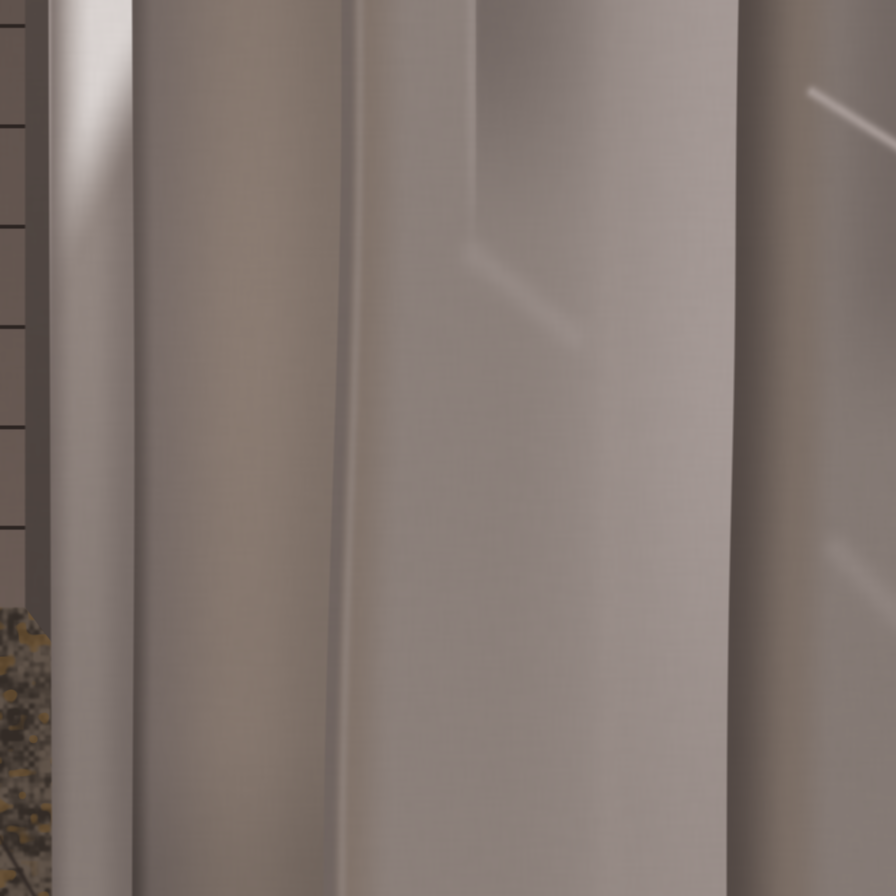
Give the GLSL for this texture, as a three.js fragment shader.

```glsl
// Tall hanging fabric panels with soft vertical folds beside a boarded wall and a speckled floor.
// Each panel is a horizontal gradient between slowly bending creases; diagonal glints,
// shadows and a faint weave are layered over them.
varying vec2 vUv;

const float EDGE = 0.002;
const float FRAME_X = 0.028;
const float CURTAIN_X = 0.054;
const float FLOOR_Y = 0.322;
const float BOARD_HEIGHT = 0.1120;
const float BOARD_TOP = 0.971;
const float GRAIN = 0.010;

const vec3 BOARD = vec3(0.40, 0.345, 0.32);
const vec3 FRAME = vec3(0.285, 0.25, 0.235);
const vec3 GAP = vec3(0.17, 0.14, 0.13);
const vec3 FLOOR_DARK = vec3(0.20, 0.17, 0.15);
const vec3 FLOOR_LIGHT = vec3(0.38, 0.33, 0.29);
const vec3 OCHRE = vec3(0.43, 0.32, 0.18);
const vec3 SHADE = vec3(0.29, 0.255, 0.24);
const vec3 DIM = vec3(0.40, 0.36, 0.345);
const vec3 WARM = vec3(0.505, 0.450, 0.415);
const vec3 CLOTH = vec3(0.545, 0.500, 0.478);
const vec3 PALE = vec3(0.645, 0.600, 0.585);
const vec3 SHINE = vec3(0.85, 0.825, 0.815);

float hash(vec2 p) {
  vec3 q = fract(vec3(p.xyx) * 0.1031);
  q += dot(q, q.yzx + 33.33);
  return fract((q.x + q.y) * q.z);
}

float noise(vec2 p) {
  vec2 i = floor(p), f = fract(p);
  f = f * f * (3.0 - 2.0 * f);
  return mix(mix(hash(i), hash(i + vec2(1.0, 0.0)), f.x),
             mix(hash(i + vec2(0.0, 1.0)), hash(i + 1.0), f.x), f.y);
}

float step2(float edge, float x) { return smoothstep(edge - EDGE, edge + EDGE, x); }

float bump(float x, float center, float width) {
  float d = (x - center) / width;
  return exp(-d * d);
}

// Tapered glint between two points, soft at its sides
float glint(vec2 p, vec2 a, vec2 b, float width) {
  vec2 ab = b - a;
  float t = clamp(dot(p - a, ab) / dot(ab, ab), 0.0, 1.0);
  return bump(length(p - a - ab * t), 0.0, width);
}

vec3 wallAndFloor(vec2 p) {
  float row = abs(fract((p.y - BOARD_TOP) / BOARD_HEIGHT + 0.5) - 0.5) * BOARD_HEIGHT;
  vec3 boards = BOARD * mix(1.08, 0.94, p.y);
  boards = mix(boards, GAP, 1.0 - smoothstep(0.0008, 0.0035, row));
  vec3 wall = mix(boards, FRAME * mix(1.0, 1.12, p.y), step2(FRAME_X, p.x));

  float mottling = noise(p * 55.0) * 0.6 + noise(p * 170.0) * 0.4;
  vec3 ground = mix(FLOOR_DARK, FLOOR_LIGHT, smoothstep(0.25, 0.85, mottling));
  ground = mix(ground, OCHRE, 0.65 * smoothstep(0.62, 0.82, noise(p * 80.0 + 17.0)));
  ground = mix(ground, GAP, 0.7 * glint(p, vec2(0.0, 0.065), vec2(0.05, -0.02), 0.003));
  float skirting = FLOOR_Y - max(0.0, p.x - FRAME_X) * 1.3;
  return mix(ground, wall, step2(skirting, p.y));
}

vec3 narrowFold(vec2 p) {
  vec3 c = mix(DIM * 1.12, CLOTH, smoothstep(0.052, 0.085, p.x));
  c = mix(c, DIM * 1.1, 0.65 * smoothstep(0.10, 0.147, p.x));
  c *= mix(0.96, 1.05, smoothstep(0.1, 0.8, p.y));
  float lowerEdge = 0.77 + (p.x - 0.085) * 1.9;
  float lit = smoothstep(lowerEdge - 0.07, lowerEdge + 0.10, p.y);
  c = mix(c, SHINE, lit * smoothstep(0.050, 0.105, p.x));
  return mix(c, PALE, 0.7 * bump(p.x, 0.055, 0.003) * smoothstep(0.5, 0.95, p.y));
}

vec3 warmPanel(vec2 p, float left, float right) {
  float t = (p.x - left) / (right - left);
  vec3 c = mix(DIM * 1.12, WARM * 1.03, smoothstep(0.0, 0.55, t));
  c = mix(c, WARM * 0.95, smoothstep(0.6, 1.0, t));
  c = mix(c, SHADE, 0.85 * (1.0 - smoothstep(0.0, 0.11, t)) * mix(1.0, 0.6, p.y));
  return c * (1.0 + 0.04 * bump(p.y, 0.65, 0.3)) * mix(0.92, 1.0, smoothstep(0.0, 0.2, p.y));
}

vec3 widePanel(vec2 p, float left, float right) {
  float u = p.x - left;
  vec3 c = mix(WARM, CLOTH, smoothstep(0.025, 0.08, u));
  c = mix(c, PALE, smoothstep(0.18, right - left, u) * mix(0.55, 1.0, smoothstep(0.0, 0.6, p.y)));
  c = mix(c, DIM * 1.08, 0.9 * (1.0 - smoothstep(0.008, 0.022, u)));
  c = mix(c, CLOTH * 1.03, 0.6 * bump(u, 0.021, 0.005));
  float shadow = step2(0.531, p.x) * (1.0 - smoothstep(0.53, 0.73, p.x));
  c = mix(c, DIM * 1.05, 0.75 * shadow * smoothstep(0.70, 1.0, p.y));
  c = mix(c, PALE, 0.35 * bump(p.x, 0.526, 0.006) * smoothstep(0.65, 0.9, p.y));
  c = mix(c, PALE, 0.35 * glint(p, vec2(0.53, 0.715), vec2(0.64, 0.625), 0.016));
  return c * (1.0 + 0.02 * bump(p.x, 0.68, 0.02));
}

vec3 rightPanel(vec2 p, float left) {
  float u = p.x - left;
  vec3 c = mix(SHADE * 1.12, WARM * 0.96, smoothstep(0.0, 0.075, u));
  c = mix(c, CLOTH * 0.95, smoothstep(0.07, 0.12, u));
  float dim = smoothstep(0.07, 0.18, u) * smoothstep(0.48, 0.72, p.y);
  c = mix(c, DIM * 1.04, 0.65 * dim);
  c = mix(c, PALE * 1.04, 0.85 * glint(p, vec2(0.907, 0.897), vec2(1.01, 0.832), 0.0065));
  return mix(c, PALE, 0.3 * glint(p, vec2(0.935, 0.385), vec2(1.01, 0.305), 0.016));
}

void main() {
  vec2 p = vUv;
  float crease1 = 0.147 + 0.003 * bump(p.y, 0.5, 0.35);
  float crease2 = 0.361 + 0.020 * smoothstep(0.0, 0.9, p.y);
  float crease3 = 0.811 + 0.013 * p.y * p.y + 0.004 * bump(p.y, 0.6, 0.25);
  vec3 c = wallAndFloor(p);
  c = mix(c, narrowFold(p), step2(CURTAIN_X + 0.004 * (1.0 - p.y), p.x));
  c = mix(c, warmPanel(p, crease1, crease2), step2(crease1, p.x));
  c = mix(c, widePanel(p, crease2, crease3), step2(crease2, p.x));
  c = mix(c, rightPanel(p, crease3), step2(crease3, p.x));
  float weave = noise(p * vec2(256.0, 60.0)) + noise(p * vec2(40.0, 256.0)) - 1.0;
  gl_FragColor = vec4(c * (1.0 + GRAIN * weave), 1.0);
}
```
